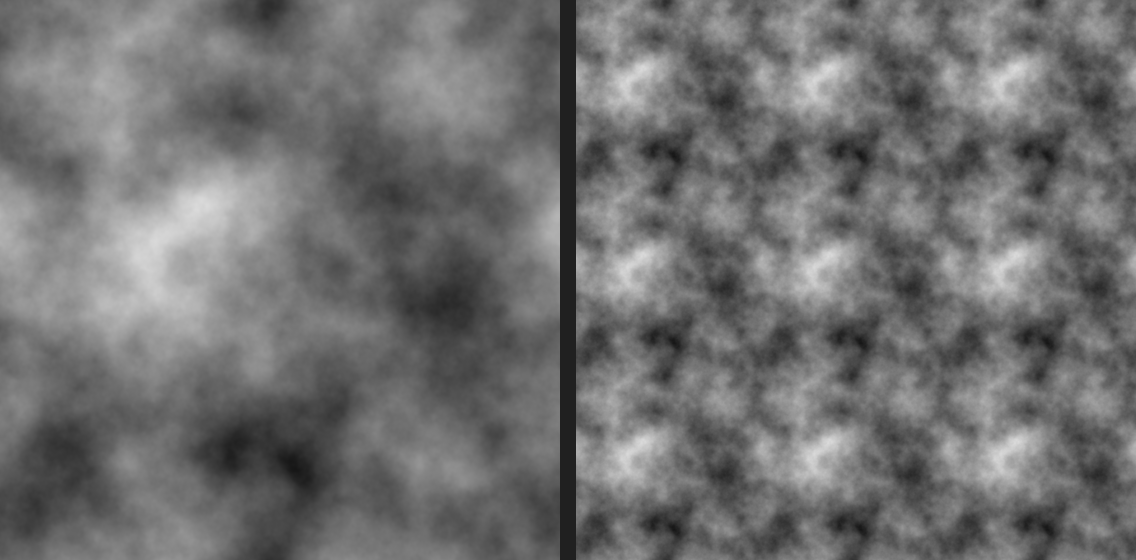
Left: one tile. Right: repeated 3 by 3.
Reproduce this texture procedurally as a three.js fragment shader.

```glsl
// Soft grey cloud noise that tiles, built from layered sine waves.
varying vec2 vUv;

#define MEAN_GREY 0.445
#define CONTRAST 0.21
#define BROAD_MAX 5         // highest whole frequency of the broad clouds
#define FINE_WAVES 130      // number of waves in the fine mottling
#define FINE_LOW 5.5        // lowest frequency of the mottling
#define FINE_HIGH 140.0     // highest frequency of the mottling
#define SOFTNESS 2.0        // flattens the spectrum at the lowest frequencies
#define SEED 3.7

const float PI = 3.14159265;
const float TAU = 6.2831853;
const float GOLDEN_ANGLE = 2.39996;

float hash(vec2 p) {
  vec3 q = fract(vec3(p.xyx) * 0.1031 + SEED * 0.137);
  q += dot(q, q.yzx + 33.33);
  return fract((q.x + q.y) * q.z);
}

// A plane wave; whole-number frequencies make it wrap on both axes.
float wave(vec2 uv, vec2 frequency) {
  float phase = hash(frequency + 217.0);
  return cos(TAU * (dot(uv, frequency) + phase));
}

// Every low frequency in one half plane, fading with its square.
float broadClouds(vec2 uv) {
  float sum = 0.0;
  for (int y = 0; y <= BROAD_MAX; y++) {
    for (int x = -BROAD_MAX; x <= BROAD_MAX; x++) {
      if (y == 0 && x <= 0) continue;
      vec2 frequency = vec2(float(x), float(y));
      float power = dot(frequency, frequency);
      if (power > FINE_LOW * FINE_LOW) continue;
      sum += wave(uv, frequency) / (SOFTNESS + power);
    }
  }
  return sum;
}

// Sparse higher frequencies, spaced evenly in octaves and turned all ways.
float fineMottling(vec2 uv) {
  float span = log(FINE_HIGH / FINE_LOW);
  float stepSize = span / float(FINE_WAVES);
  float sum = 0.0;
  for (int i = 0; i < FINE_WAVES; i++) {
    float index = float(i) + 0.5;
    float radius = FINE_LOW * exp(stepSize * index);
    float angle = GOLDEN_ANGLE * index;
    vec2 frequency = floor(radius * vec2(cos(angle), sin(angle)) + 0.5);
    sum += wave(uv, frequency) / radius;
  }
  return sum * sqrt(PI * stepSize);
}

void main() {
  float clouds = broadClouds(vUv) + fineMottling(vUv);
  float grey = clamp(MEAN_GREY + CONTRAST * clouds, 0.0, 1.0);
  gl_FragColor = vec4(vec3(grey), 1.0);
}
```
